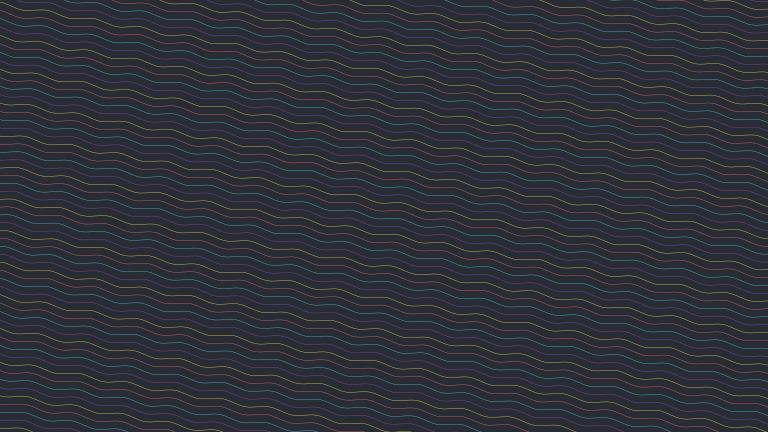
Write a WebGL 2 fragment shader that draws this pattern.

```glsl
#version 300 es
precision highp float;
// Thin wavy lines in four repeating colours, tilted ten degrees on dark slate.

uniform vec2 u_resolution;
out vec4 fragColor;

const float TAU = 6.2831853;

// Colour of a line by its place in the group of four, top to bottom.
vec3 lineColor(float index) {
    vec3 yellow = vec3(0.96, 0.79, 0.32);
    vec3 red    = vec3(0.90, 0.41, 0.44);
    vec3 teal   = vec3(0.34, 0.73, 0.78);
    vec3 purple = vec3(0.56, 0.27, 0.66);
    return index < 0.5 ? yellow : index < 1.5 ? red : index < 2.5 ? teal : purple;
}

// Share of a pixel-wide box at distance d that a stroke covers.
float strokeCoverage(float d, float width, float pixel) {
    float low = max(d - 0.5 * pixel, -0.5 * width);
    float high = min(d + 0.5 * pixel, 0.5 * width);
    return max(high - low, 0.0) / pixel;
}

void main() {
    // The canvas is 1080 units high, measured down from the top left corner.
    float pixel = 1080.0 / u_resolution.y;
    vec2 p = vec2(gl_FragCoord.x, u_resolution.y - gl_FragCoord.y) * pixel;

    // Tilt the axes so that the lines fall to the right.
    float tilt = radians(10.0);
    vec2 along = vec2(cos(tilt), sin(tilt));
    vec2 q = vec2(dot(p, along), dot(p, vec2(-along.y, along.x)));

    // Straighten the wave: 120 units long, with slightly flattened flanks.
    float phase = TAU * q.x / 120.0;
    float level = q.y + 4.85 * cos(phase) + 0.15 * cos(3.0 * phase);
    float slope = TAU / 120.0 * (4.85 * sin(phase) + 0.45 * sin(3.0 * phase));

    // One line in the middle of each lane, 20 units apart.
    float lane = floor(level / 20.0);
    float d = (level - (lane + 0.5) * 20.0) / sqrt(1.0 + slope * slope);

    vec3 slate = vec3(0.157, 0.172, 0.204);
    vec3 color = mix(slate, lineColor(mod(lane, 4.0)), strokeCoverage(d, 1.0, pixel));
    fragColor = vec4(color, 1.0);
}
```
